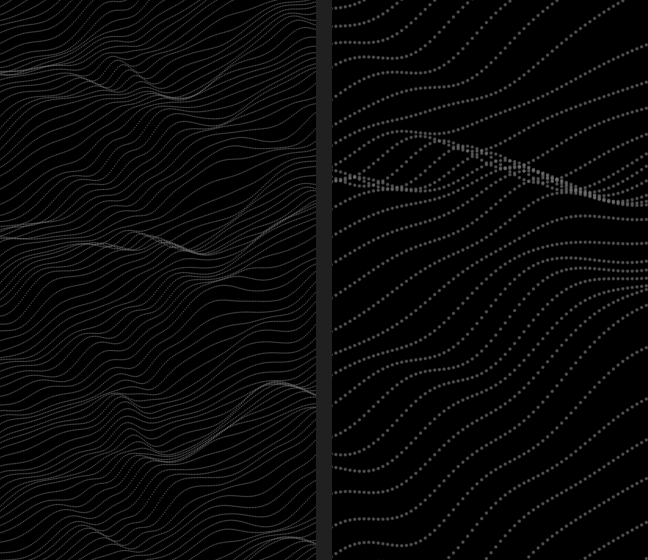
Left, the full canvas; right, a detail of the centre.
Give the GLSL for this background, as a Shadertoy shader.

```glsl
const float LINE_GAP = 0.0133;    // vertical gap between lines, in canvas heights
const float LINE_SLOPE = 0.42;    // mean rise of the lines
const float DOT_PITCH = 0.0028;   // horizontal gap between dots
const float DOT_RADIUS = 0.0009;
const float DOT_OPACITY = 0.75;
const float DOT_GREY = 0.43;
const float EDGE_PIXELS = 0.9;    // half width of the smoothed dot edge
const int LINE_REACH = 5;         // lines searched on either side
const int WAVES = 7;
const float WAVE_FREQ = 19.0;     // frequency of the broadest wave
const float WAVE_GROWTH = 1.37;   // frequency ratio between waves
const float WAVE_STEEPNESS = 0.31;
const float WAVE_ANGLE = 1.02;    // mean wave direction, in radians
const float WAVE_SPREAD = 0.58;
const float WARP = 0.032;

// Height of the folded sheet: warped, layered sines
float relief(vec2 p) {
    p += WARP * sin(p.yx * vec2(9.0, 12.0) + vec2(1.3, 4.1));
    p += 0.45 * WARP * sin(p.yx * vec2(25.0, 21.0) + vec2(5.2, 0.7));
    float height = 0.0;
    float freq = WAVE_FREQ;
    for (int i = 0; i < WAVES; i++) {
        float n = float(i);
        float angle = WAVE_ANGLE + WAVE_SPREAD * sin(n * 2.4 + 0.6);
        vec2 dir = vec2(cos(angle), sin(angle));
        height += WAVE_STEEPNESS / freq * sin(freq * dot(p, dir) + n * 1.9);
        freq *= WAVE_GROWTH;
    }
    return height;
}

// Centre of one dot on a given line
vec2 dotCentre(float column, float line) {
    float x = column * DOT_PITCH;
    float base = line * LINE_GAP;
    return vec2(x, base + LINE_SLOPE * x + relief(vec2(x, base)));
}

void mainImage(out vec4 fragColor, in vec2 fragCoord) {
    vec2 uv = fragCoord / iResolution.y;
    float soft = EDGE_PIXELS / iResolution.y;
    float nearLine = floor((uv.y - LINE_SLOPE * uv.x) / LINE_GAP);
    float nearColumn = round(uv.x / DOT_PITCH);

    // Overlay every line that may have been displaced onto this point
    float clear = 1.0;
    for (int l = -LINE_REACH; l <= LINE_REACH + 1; l++) {
        float ink = 0.0;
        for (int c = -1; c <= 1; c++) {
            vec2 centre = dotCentre(nearColumn + float(c), nearLine + float(l));
            float d = distance(uv, centre);
            ink += 1.0 - smoothstep(DOT_RADIUS - soft, DOT_RADIUS + soft, d);
        }
        clear *= 1.0 - DOT_OPACITY * min(ink, 1.0);
    }

    fragColor = vec4(vec3(DOT_GREY * (1.0 - clear)), 1.0);
}
```
